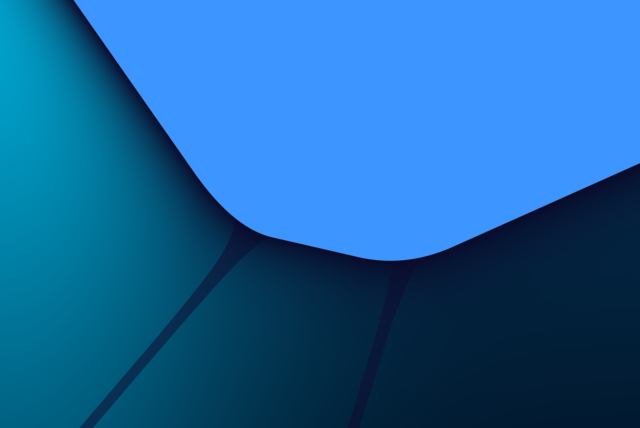
Write a Shadertoy shader that draws this background.

```glsl
const vec3 SKY = vec3(0.24, 0.59, 1.00);
const vec3 TEAL_LOW = vec3(0.00, 0.38, 0.51);
const vec3 TEAL_HIGH = vec3(0.00, 0.69, 0.86);
const vec3 NIGHT_LOW = vec3(0.005, 0.10, 0.19);
const vec3 NIGHT_HIGH = vec3(0.01, 0.15, 0.26);
const vec3 SHADOW = vec3(0.035, 0.04, 0.17);
const vec3 RIB = vec3(0.06, 0.05, 0.20);
const vec3 RIM = vec3(0.30, 0.20, 0.16);

// Edge lines: x is the height at the left border, y is the slope
const vec2 LEFT_LINE = vec2(1.246, -1.43);
const vec2 MIDDLE_LINE = vec2(0.592, -0.23);
const vec2 RIGHT_LINE = vec2(-0.0495, 0.447);
const float LEFT_BEND = 0.11;
const float RIGHT_BEND = 0.075;

const float GLOW_WIDTH = 0.58;
const float SHADOW_REACH = 0.07;
const float RIB_OPACITY = 0.55;
const float FLARE_REACH = 0.06;
const float RIM_WIDTH = 0.0015;
const float RIM_OPACITY = 0.4;

float smoothMax(float a, float b, float k) {
    float h = max(k - abs(a - b), 0.0) / k;
    return max(a, b) + 0.25 * k * h * h;
}

float lineHeight(vec2 line, float x) {
    return line.x + line.y * x;
}

float edgeHeight(float x) {
    float bend = smoothMax(lineHeight(LEFT_LINE, x), lineHeight(MIDDLE_LINE, x), LEFT_BEND);
    return smoothMax(bend, lineHeight(RIGHT_LINE, x), RIGHT_BEND);
}

// Approximate distance below the curved edge, negative above it
float edgeDistance(vec2 p) {
    float e = 0.002;
    float slope = (edgeHeight(p.x + e) - edgeHeight(p.x - e)) / (2.0 * e);
    return (edgeHeight(p.x) - p.y) / sqrt(1.0 + slope * slope);
}

// Slanted strip that widens by flare.x on the left and flare.y on the right
float ribMask(vec2 p, float depth, float foot, float slope, float halfWidth, vec2 flare, float pixel) {
    float offset = p.x - foot - slope * p.y;
    float spread = (offset < 0.0 ? flare.x : flare.y) * exp(-max(depth, 0.0) / FLARE_REACH);
    float dist = (abs(offset) - halfWidth - spread) / sqrt(1.0 + slope * slope);
    return 1.0 - smoothstep(-pixel, pixel, dist);
}

void mainImage(out vec4 fragColor, in vec2 fragCoord) {
    vec2 p = fragCoord / iResolution.y;
    float pixel = 0.75 / iResolution.y;
    float depth = edgeDistance(p);

    // Teal glow fading to night
    float glow = exp(-pow(p.x / GLOW_WIDTH, 2.0));
    vec3 teal = mix(TEAL_LOW, TEAL_HIGH, p.y);
    vec3 night = mix(NIGHT_LOW, NIGHT_HIGH, clamp(2.0 * p.y, 0.0, 1.0));
    vec3 color = mix(night, teal, glow);

    // Ribs
    float ribs = ribMask(p, depth, 0.2012, 0.855, 0.0156, vec2(0.055, 0.030), pixel);
    ribs = max(ribs, ribMask(p, depth, 0.826, 0.3036, 0.0137, vec2(0.014, 0.024), pixel));
    color = mix(color, RIB, RIB_OPACITY * ribs);

    // Shadow and thin rim under the edge
    color = mix(color, SHADOW, exp(-max(depth, 0.0) / SHADOW_REACH));
    float rim = 1.0 - smoothstep(RIM_WIDTH - pixel, RIM_WIDTH + pixel, depth);
    color = mix(color, RIM, RIM_OPACITY * rim);

    // Flat area above the edge
    color = mix(color, SKY, 1.0 - smoothstep(-pixel, pixel, depth));
    fragColor = vec4(color, 1.0);
}
```
